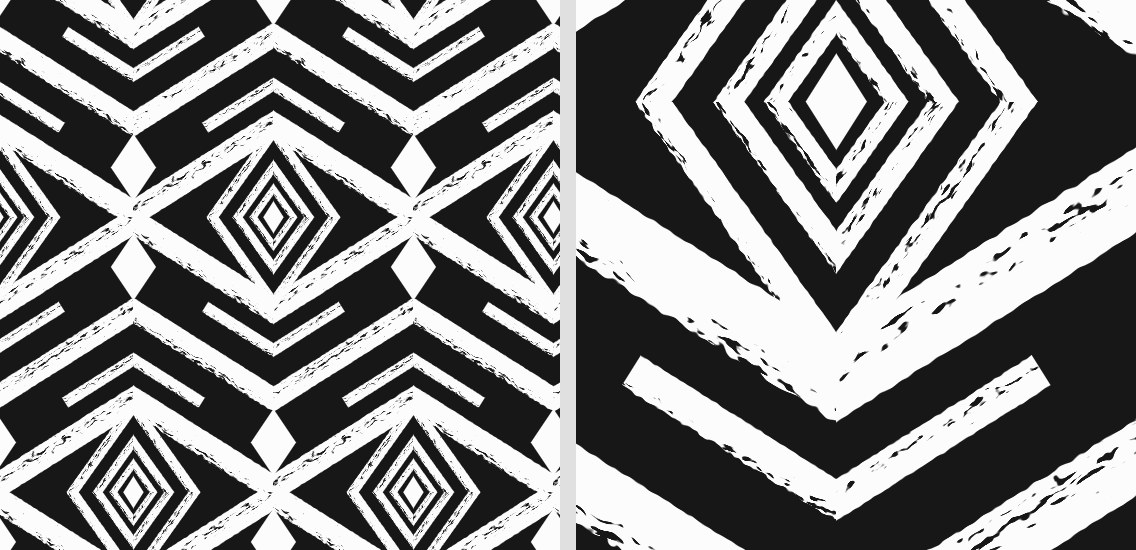
Left: the whole. Right: its middle third, enlarged.
Reproduce this pattern procedurally as a Shadertoy shader.

```glsl
float gradientDot(vec2 cell, vec2 offset) {
    float angle = 6.2832 * fract(sin(dot(cell, vec2(127.1, 311.7))) * 43758.5);
    return dot(vec2(cos(angle), sin(angle)), offset);
}

float gradientNoise(vec2 p) {
    vec2 i = floor(p), f = p - i;
    vec2 w = f * f * f * (f * (f * 6.0 - 15.0) + 10.0);
    vec2 e = vec2(0.0, 1.0);
    return mix(mix(gradientDot(i, f), gradientDot(i + e.yx, f - e.yx), w.x),
               mix(gradientDot(i + e.xy, f - e.xy), gradientDot(i + e.yy, f - e.yy), w.x), w.y);
}

// Signed distance inside a dry-brushed stroke; side holds the signs of its quadrant
float brushStroke(float across, float lo, float hi, float along, vec2 side) {
    float size = 0.35 + (hi - lo) / 55.0;
    vec2 seed = side * vec2(17.0, 29.0) + lo;
    float t = (across - lo) / (hi - lo);
    float height = side.y > 0.0 ? t : 1.0 - t;
    bool rising = side.x * side.y < 0.0;

    // Rising strokes wear off-centre, falling ones along their lower edge
    float wear = rising ? exp(-pow((height - 0.66) / 0.24, 2.0))
                        : exp(-pow((height - 0.1) / 0.2, 2.0));
    wear *= 0.85 + 0.9 * gradientNoise(vec2(along / 38.0, 3.3) + seed);

    // Flecks stretched along the grain, bent by a slower wave
    vec2 grain = vec2(along, across) / size;
    grain.y += 4.0 * gradientNoise(grain / 13.0 + seed);
    float fleck = gradientNoise(grain / vec2(11.0, 3.4) + seed)
                + 0.45 * gradientNoise(grain / vec2(4.5, 1.9) - seed);
    float grainDistance = (mix(0.8, 0.1, clamp(wear, 0.0, 1.0)) - fleck) * 4.0 * size;

    float rough = gradientNoise(grain / vec2(6.0, 4.0) + seed.yx) * (0.8 + 2.2 * wear);
    float edge = min(across - lo, hi - across) * 0.83 + rough * size;
    return min(edge, grainDistance);
}

float rhombus(vec2 p, vec2 halfSize) {
    return (1.0 - dot(abs(p) / halfSize, vec2(1.0))) * halfSize.x * 0.83;
}

// Rhombic frame, nested rings, corner lozenges and open chevrons
float motif(vec2 p, vec2 side) {
    vec2 a = abs(p);
    float frame = a.y + 0.63 * a.x;
    float frameAlong = 0.846 * (a.x - 0.63 * a.y);
    float ring = a.x + a.y / 1.4;
    float ringAlong = 0.814 * (a.x / 1.4 - a.y);

    float d = brushStroke(frame, 107.0, 146.0, frameAlong, side);
    d = max(d, brushStroke(ring, 75.0, 92.0, ringAlong, side));
    d = max(d, brushStroke(ring, 42.0, 56.0, ringAlong, side));
    d = max(d, brushStroke(ring, 22.0, 33.0, ringAlong, side));
    d = max(d, rhombus(p, vec2(14.0, 22.0)));
    d = max(d, rhombus(a - vec2(192.0, 68.0), vec2(31.0, 46.0)));
    float chevron = brushStroke(frame, 172.0, 191.0, frameAlong, side);
    return max(d, min(chevron, 14.0 - frameAlong));
}

vec2 repeatCentred(vec2 p) {
    vec2 period = vec2(384.0, 752.0);
    return mod(p + 0.5 * period, period) - 0.5 * period;
}

void mainImage(out vec4 fragColor, in vec2 fragCoord) {
    // The canvas spans two repeats across and two staggered rows down
    vec2 p = fragCoord / iResolution.xy * vec2(768.0, 752.0) - vec2(375.0, 455.0);
    float pixel = 768.0 / iResolution.x;

    vec2 q = repeatCentred(p);
    vec2 r = repeatCentred(p - vec2(192.0, 376.0));
    vec2 side = step(0.0, q) * 2.0 - 1.0;
    float d = max(motif(q, side), motif(r, step(0.0, r) * 2.0 - 1.0));

    // Zigzag shared by neighbouring rows
    vec2 a = abs(q);
    float zigzag = a.y + 0.63 * a.x;
    d = max(d, brushStroke(zigzag, 231.0, 266.0, 0.846 * (a.x - 0.63 * a.y), side));

    float ink = smoothstep(-0.7 * pixel, 0.7 * pixel, d);
    fragColor = vec4(vec3(mix(0.09, 0.99, ink)), 1.0);
}
```
